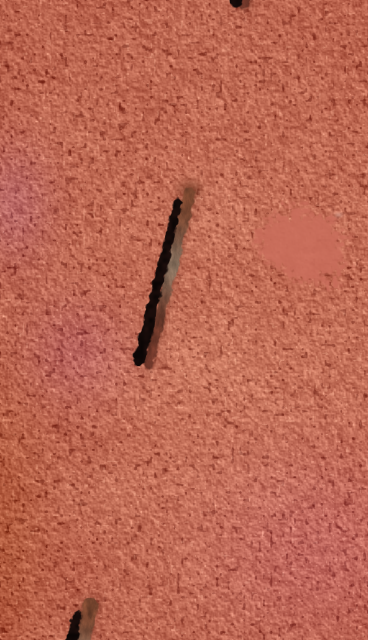
This texture is drawn by a Shadertoy shader. Its source:

```glsl
// Rough terracotta plaster with three slanted slots and one smooth worn patch.
// Layered value noise makes the grain and pits; tapered capsule distances cut
// the slots, each a black shadow beside a weathered, lit inner wall.

float hash(vec2 p) {
    vec3 q = fract(vec3(p.xyx) * 0.1031);
    q += dot(q, q.yzx + 33.33);
    return fract((q.x + q.y) * q.z);
}

float noise(vec2 p) {
    vec2 i = floor(p), f = fract(p);
    f = f * f * (3.0 - 2.0 * f);
    return mix(mix(hash(i), hash(i + vec2(1, 0)), f.x),
               mix(hash(i + vec2(0, 1)), hash(i + vec2(1, 1)), f.x), f.y);
}

float fbm(vec2 p) {
    float sum = 0.0, amp = 0.5;
    for (int i = 0; i < 4; i++) {
        sum += amp * noise(p);
        p = mat2(1.6, 1.2, -1.2, 1.6) * p + 7.3;
        amp *= 0.5;
    }
    return sum / 0.9375;
}

// Soft round blob, 1 at its centre
float glow(vec2 p, vec2 center, vec2 size) {
    vec2 d = (p - center) / size;
    return exp(-dot(d, d));
}

// x: distance to a tapered capsule, y: position along it from a to b
vec2 capsule(vec2 p, vec2 a, vec2 b, float ra, float rb) {
    vec2 pa = p - a, ba = b - a;
    float t = clamp(dot(pa, ba) / dot(ba, ba), 0.0, 1.0);
    return vec2(length(pa - ba * t) - mix(ra, rb, t), t);
}

float cover(float d, float soft) {
    return 1.0 - smoothstep(-soft, soft, d);
}

// Granular relief height, centred on zero
float relief(vec2 p) {
    return 0.55 * noise(p * 210.0) + 0.3 * noise(p * 390.0 + 11.0)
         + 0.35 * noise(p * 105.0 + 5.0) - 0.6;
}

vec3 plaster(vec2 p) {
    // Broad colour drift
    vec3 col = vec3(0.735, 0.395, 0.31);
    col += vec3(0.045, 0.06, 0.05) * glow(p, vec2(0.33, 0.46), vec2(0.22, 0.3));
    col += vec3(-0.02, -0.01, 0.065) * glow(p, vec2(0.02, 0.68), vec2(0.06, 0.09));
    col += vec3(-0.01, -0.01, 0.05) * glow(p, vec2(0.12, 0.45), vec2(0.08, 0.08));
    col += vec3(0.015, 0.0, 0.05) * glow(p, vec2(0.5, 0.14), vec2(0.17, 0.15));
    col -= vec3(0.05, 0.06, 0.085) * glow(p, vec2(0.0, 0.17), vec2(0.07, 0.22));
    col += (fbm(p * 9.0) - 0.5) * vec3(0.06, 0.08, 0.07);
    // Grain lit from the upper right, with small dark pits
    float h = relief(p);
    float slope = h - relief(p + vec2(0.0018, 0.0022));
    col += h * vec3(0.17, 0.18, 0.16) + slope * vec3(0.16, 0.16, 0.15);
    float pit = smoothstep(0.73, 0.95, noise(p * 165.0 + 40.0));
    col -= pit * vec3(0.16, 0.15, 0.13);
    float fleck = smoothstep(0.82, 0.98, noise(p * 190.0 + 90.0));
    return col + fleck * vec3(0.08, 0.1, 0.09);
}

// Smooth patch with a ragged outline
vec3 wornPatch(vec3 col, vec2 p, vec2 center) {
    vec2 q = p - center;
    q.x += 0.25 * q.y;
    float d = length(q / vec2(0.066, 0.058)) - 1.0;
    d += 0.75 * (fbm(p * 38.0) - 0.5) + 0.45 * (noise(p * 170.0) - 0.5);
    vec3 smoothCol = vec3(0.79, 0.425, 0.355) + 0.03 * (fbm(p * 60.0) - 0.5);
    col = mix(col, smoothCol, 0.92 * cover(d, 0.16));
    float chip = glow(p, center + vec2(0.055, 0.047), vec2(0.006, 0.004));
    return mix(col, vec3(0.83, 0.6, 0.54), 0.7 * chip);
}

// Slot from its top to its foot: wall on the right, shadow on the left
vec3 slot(vec3 col, vec2 p, vec2 top, vec2 foot, float width, float px) {
    float rough = 0.005 * (noise(p * 130.0) - 0.5) + 0.002 * (noise(p * 300.0) - 0.5);
    vec2 wall = capsule(p, top, foot, width * 1.05, width * 0.85);
    float t = wall.y;
    // Stained rim
    float rim = exp(-max(wall.x, 0.0) / 0.006);
    col *= 1.0 - rim * vec3(0.13, 0.16, 0.18) * (0.5 + noise(p * 120.0));
    // Weathered wall, greyest near its middle
    vec3 wallCol = mix(vec3(0.47, 0.27, 0.18), vec3(0.43, 0.21, 0.16), t);
    float grey = exp(-pow((t - 0.42) / 0.2, 2.0));
    wallCol = mix(wallCol, vec3(0.51, 0.44, 0.37), 0.85 * grey);
    wallCol *= 0.72 + 0.55 * fbm(p * vec2(150.0, 75.0));
    col = mix(col, wallCol, cover(wall.x + rough, px + 0.001));
    // Shadowed opening
    vec2 offset = vec2(-1.75 * width, -1.4 * width);
    vec2 dark = capsule(p, top + offset, foot + vec2(-1.5, 0.6) * width,
                        width * 0.65, width * 0.98);
    vec3 black = vec3(0.075, 0.035, 0.03) * (0.5 + noise(p * 140.0));
    return mix(col, black, cover(dark.x + rough, px + 0.0008));
}

void mainImage(out vec4 fragColor, in vec2 fragCoord) {
    vec2 p = fragCoord / iResolution.y;
    float px = 0.7 / iResolution.y;
    vec3 col = wornPatch(plaster(p), p, vec2(0.474, 0.617));
    // Brown stain above the middle slot
    col = mix(col, vec3(0.49, 0.25, 0.16), 0.6 * glow(p, vec2(0.297, 0.706), vec2(0.017, 0.013)));
    col = slot(col, p, vec2(0.295, 0.696), vec2(0.232, 0.432), 0.0095, px);
    col = slot(col, p, vec2(0.141, 0.053), vec2(0.095, -0.15), 0.0115, px);
    col = slot(col, p, vec2(0.432, 1.22), vec2(0.382, 0.994), 0.009, px);
    fragColor = vec4(clamp(col, 0.0, 1.0), 1.0);
}
```
